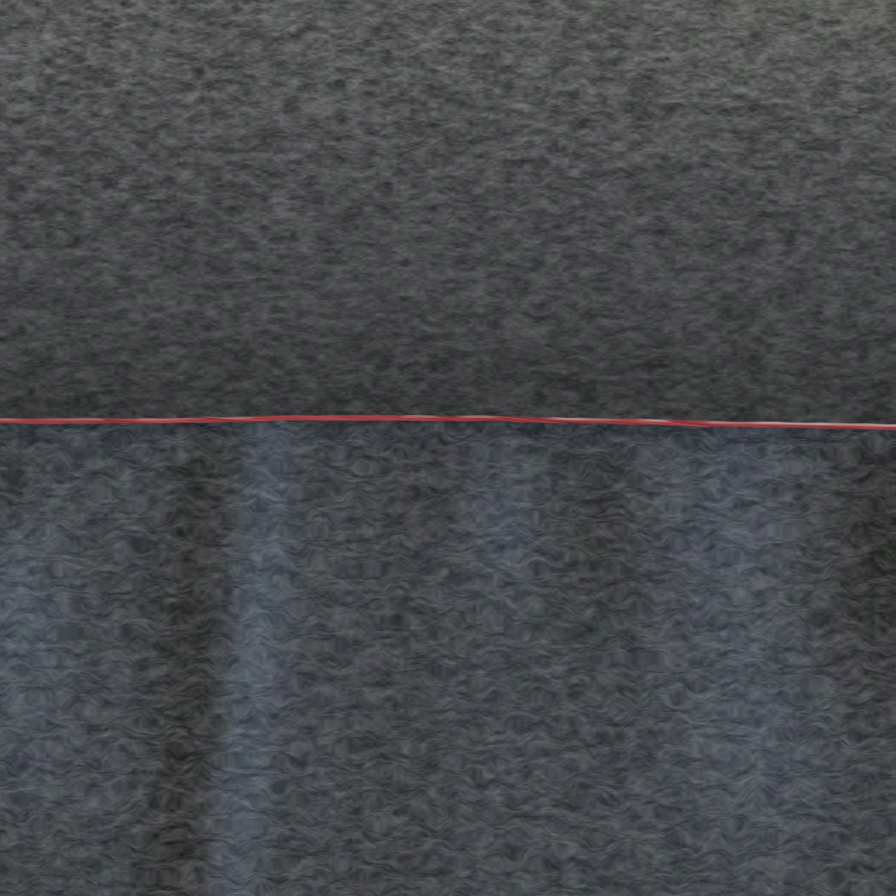
Write a WebGL 2 fragment shader that draws this texture.

```glsl
#version 300 es
precision highp float;
// Dark heathered cloth crossed by a thin red thread just above the middle.
// Streaky value noise makes the weave; soft Gaussian ridges make the folds
// of the lower panel, and a bent distance band makes the thread.
uniform vec2 u_resolution;
out vec4 fragColor;

float hash(vec2 p) {
  vec3 q = fract(p.xyx * vec3(0.1031, 0.103, 0.0973));
  q += dot(q, q.yzx + 33.33);
  return fract((q.x + q.y) * q.z);
}

float noise(vec2 p) {
  vec2 cell = floor(p), f = fract(p);
  f = f * f * (3.0 - 2.0 * f);
  float low = mix(hash(cell), hash(cell + vec2(1, 0)), f.x);
  float high = mix(hash(cell + vec2(0, 1)), hash(cell + vec2(1, 1)), f.x);
  return mix(low, high, f.y);
}

// Signed fibre grain: short horizontal streaks at several sizes
float weave(vec2 p, float waviness) {
  p.y += waviness * (noise(p * vec2(45.0, 70.0)) - 0.5);
  float sum = 0.0, weight = 0.45;
  vec2 scale = vec2(58.0, 150.0);
  for (int i = 0; i < 4; i++) {
    sum += weight * (noise(p * scale + float(i) * 37.7) - 0.5);
    scale *= vec2(1.65, 1.5);
    weight *= 0.87;
  }
  return sum;
}

float ridge(float x, float center, float width) {
  float d = (x - center) / width;
  return exp(-d * d);
}

float blob(vec2 p, vec2 center, vec2 radius) {
  vec2 d = (p - center) / radius;
  return exp(-dot(d, d));
}

float threadHeight(float x) {
  float rise = 0.0045 * smoothstep(0.08, 0.46, x);
  float fall = 0.0112 * smoothstep(0.36, 1.08, x);
  float wobble = 0.0012 * (noise(vec2(x * 22.0, 4.0)) - 0.5);
  return 0.5300 + rise - fall + wobble;
}

// Flat upper panel, lighter toward the top
vec3 upperCloth(vec2 p) {
  vec3 shade = vec3(0.226, 0.233, 0.235);
  vec3 middle = vec3(0.276, 0.280, 0.288);
  vec3 light = vec3(0.338, 0.342, 0.340);
  vec3 color = mix(shade, middle, smoothstep(0.53, 0.70, p.y));
  color = mix(color, light, smoothstep(0.68, 1.02, p.y));
  float corner = blob(p, vec2(0.88, 1.0), vec2(0.25, 0.12));
  return color + corner * vec3(0.022, 0.022, 0.014);
}

// Lower panel: positive fold is a bluish crest, negative a brownish hollow
vec3 lowerCloth(vec2 p) {
  float lean = 0.075 * (p.y - 0.3);
  float x = p.x - lean;
  float fold = 0.85 * ridge(x, 0.283, 0.036) - 0.8 * ridge(x, 0.216, 0.042);
  fold += 0.65 * blob(p, vec2(0.025, 0.30), vec2(0.05, 0.16));
  fold += 0.65 * blob(p, vec2(0.565, 0.43), vec2(0.055, 0.10));
  fold += 0.55 * blob(p, vec2(0.80, 0.40), vec2(0.07, 0.14));
  fold += 0.45 * blob(p, vec2(0.86, 0.18), vec2(0.09, 0.22));
  fold -= 0.55 * blob(p, vec2(0.66, 0.42), vec2(0.055, 0.10));
  fold -= 0.45 * blob(p, vec2(0.48, 0.47), vec2(0.055, 0.06));
  fold -= 1.0 * blob(p, vec2(0.985, 0.38), vec2(0.065, 0.18));
  fold -= 0.6 * blob(p, vec2(0.0, 0.465), vec2(0.05, 0.035));
  fold += 0.35 * (noise(p * vec2(9.0, 6.0)) - 0.5);
  vec3 color = vec3(0.270, 0.282, 0.298);
  color += max(fold, 0.0) * vec3(0.055, 0.075, 0.098);
  color += min(fold, 0.0) * vec3(0.058, 0.068, 0.088);
  return color;
}

void main() {
  vec2 p = gl_FragCoord.xy / u_resolution;
  float pixel = 1.0 / u_resolution.y;
  float offset = p.y - threadHeight(p.x);
  float above = smoothstep(-pixel, pixel, offset);

  // Both panels, with a navy shadow under the seam
  vec3 lower = lowerCloth(p);
  float shadow = exp(min(offset, 0.0) / 0.016);
  lower = mix(lower, vec3(0.145, 0.170, 0.205), 0.72 * shadow);
  vec3 color = mix(lower, upperCloth(p), above);

  // Fibre grain and faint violet-green dye variation
  float contrast = mix(0.20, 0.16 + 0.09 * smoothstep(0.55, 1.0, p.y), above);
  color += contrast * weave(p, mix(0.013, 0.005, above));
  float dye = noise(p * vec2(75.0, 100.0) + 19.0) - 0.5;
  color += dye * vec3(0.014, -0.012, 0.018);

  // Thread: red body, pale flecks along the upper edge
  float halfWidth = 0.0030 + 0.0008 * (noise(vec2(p.x * 60.0, 8.0)) - 0.5);
  float body = 1.0 - smoothstep(halfWidth - pixel, halfWidth + pixel, abs(offset));
  float twist = noise(vec2(p.x * 75.0 + offset * 900.0, 2.0));
  vec3 thread = mix(vec3(0.52, 0.18, 0.20), vec3(0.72, 0.29, 0.30), twist);
  float pale = smoothstep(0.35, 0.75, noise(vec2(p.x * 30.0, 15.0)));
  pale *= mix(0.45, 0.9, smoothstep(0.5, 0.65, p.x));
  pale *= smoothstep(-0.001, 0.0015, offset);
  thread = mix(thread, vec3(0.78, 0.66, 0.65), pale);
  color = mix(color, thread, 0.92 * body);

  fragColor = vec4(clamp(color, 0.0, 1.0), 1.0);
}
```
